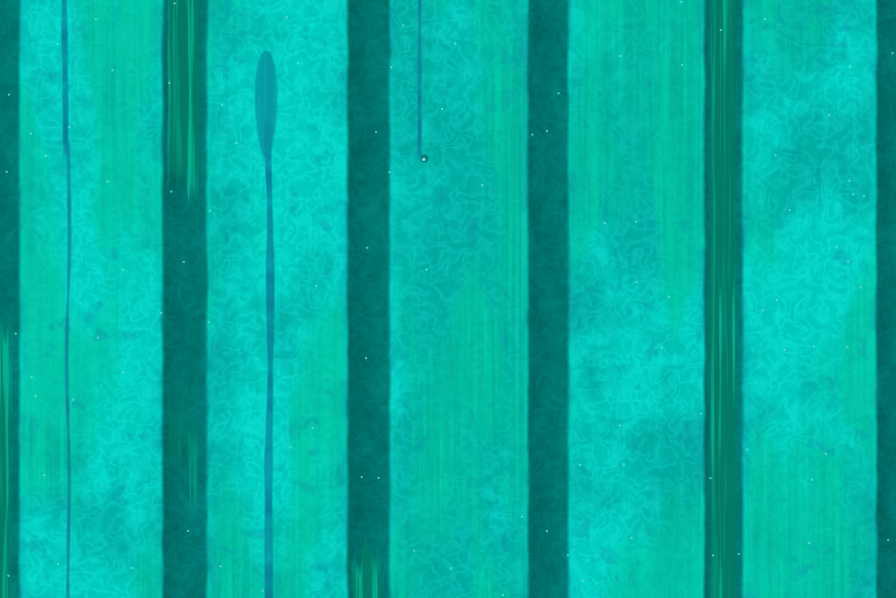
This texture is drawn by a Shadertoy shader. Its source:

```glsl
#define RIBS 6
#define RIB_STEP vec3(-0.004, 0.2125, -0.0024)
#define RIB_HALF vec2(0.0258, -0.0011)
#define EDGE_SOFT 0.0018
#define FLECK_SCALE 125.0
#define CYAN vec3(0.01, 0.81, 0.755)
#define TEAL vec3(0.01, 0.69, 0.65)
#define GREEN vec3(0.01, 0.745, 0.61)
#define DEEP vec3(0.00, 0.445, 0.425)
#define MOSS vec3(0.01, 0.56, 0.46)
#define BLUE vec3(0.05, 0.57, 0.65)

// Height range of brushed green paint in each groove
const vec2 BRUSHED[RIBS] = vec2[RIBS](vec2(-0.2, 0.47), vec2(0.70, 1.2),
    vec2(-0.2, 0.08), vec2(-0.4, -0.3), vec2(-0.2, 1.2), vec2(-0.4, -0.3));

// Runs of paint: x, lower end, upper end, half width
const vec4 RUNS[4] = vec4[4](vec4(0.073, 0.74, 1.2, 0.0032), vec4(0.076, -0.2, 0.76, 0.0014),
    vec4(0.301, -0.2, 0.80, 0.0035), vec4(0.470, 0.74, 1.2, 0.0018));

float hash(vec2 p) {
    vec3 q = fract(vec3(p.xyx) * 0.1031);
    q += dot(q, q.yzx + 33.33);
    return fract((q.x + q.y) * q.z);
}

float noise(vec2 p) {
    vec2 i = floor(p), f = fract(p);
    f = f * f * (3.0 - 2.0 * f);
    return mix(mix(hash(i), hash(i + vec2(1, 0)), f.x),
               mix(hash(i + vec2(0, 1)), hash(i + vec2(1, 1)), f.x), f.y);
}

float fbm(vec2 p) {
    float sum = 0.0, amp = 0.53;
    for (int i = 0; i < 4; i++) {
        sum += amp * noise(p);
        p = mat2(1.6, 1.2, -1.2, 1.6) * p + 17.3;
        amp *= 0.5;
    }
    return sum;
}

float band(float x, float lo, float hi, float soft) {
    return smoothstep(lo - soft, lo + soft, x) * (1.0 - smoothstep(hi - soft, hi + soft, x));
}

// Weathered paint on the flat panels
vec3 panelColor(vec2 p, float h, float flecks, float brush) {
    float cloud = fbm(p * vec2(9.0, 6.0) + 3.1);
    float shade = cloud + 0.32 * (fbm(p * 38.0) - 0.5);
    shade += 0.15 * band(p.x, 0.43, 0.60, 0.03);
    shade += 0.12 * band(p.x, 0.64, 1.00, 0.03) * smoothstep(0.4, 0.8, h);
    shade -= 0.12 * (1.0 - smoothstep(0.15, 0.22, p.x));
    vec3 col = mix(CYAN, TEAL, smoothstep(0.38, 0.72, shade));

    // Vertical brush marks leave greener patches
    float patches = fbm(p * vec2(14.0, 4.0) + 41.0);
    patches += 0.14 * band(p.x, 0.73, 0.79, 0.02) + 0.12 * band(p.x, 0.83, 0.88, 0.02);
    float greenness = smoothstep(0.48, 0.68, patches);
    col = mix(col, GREEN, greenness * (0.45 + 0.5 * brush));
    col *= 1.0 + 0.10 * (brush - 0.5) * (0.4 + greenness);

    // Crinkled flecks and fine grain
    col += vec3(0.05, 0.10, 0.10) * (flecks - 0.42) * (1.0 - 0.6 * greenness);
    return mix(col, BLUE, 0.35 * smoothstep(0.67, 0.82, fbm(p * 55.0 + 9.0)));
}

vec3 grooveColor(vec2 p, float s, float paint, float flecks, float brush) {
    vec3 col = DEEP * (0.93 + 0.12 * smoothstep(-1.0, 0.8, s));
    col += vec3(0.02, 0.09, 0.09) * (fbm(p * vec2(60.0, 30.0)) - 0.5);
    col += vec3(0.01, 0.06, 0.06) * (flecks - 0.4);
    vec3 strokes = mix(MOSS * 0.86, GREEN * 0.95, smoothstep(0.45, 0.9, brush));
    return mix(col, strokes, paint * band(s, -0.75, 0.62, 0.12) * 0.9);
}

void mainImage(out vec4 fragColor, in vec2 fragCoord) {
    vec2 p = fragCoord / iResolution.x;
    float h = fragCoord.y / iResolution.y;
    float px = 1.0 / iResolution.x;

    // Shared surface textures
    vec2 warp = vec2(noise(p * 80.0), noise(p * 80.0 + 50.0)) * 2.0;
    float flecks = 1.0 - abs(2.0 * noise(p * FLECK_SCALE + warp) - 1.0);
    flecks = mix(flecks * flecks, noise(p * 300.0), 0.35);
    float brush = 0.6 * noise(p * vec2(260.0, 7.0)) + 0.4 * noise(p * vec2(480.0, 16.0) + 8.0);
    vec3 col = panelColor(p, h, flecks, brush);

    // Paint runs on the panels
    for (int i = 0; i < 4; i++) {
        vec4 run = RUNS[i];
        float sway = 0.005 * (noise(vec2(float(i) * 7.0, h * 5.0)) - 0.5);
        float width = run.w * (0.6 + 0.7 * noise(vec2(h * 18.0, float(i))));
        float line = 1.0 - smoothstep(width - px, width + 1.5 * px, abs(p.x - run.x - sway));
        line *= band(h, run.y, run.z, 0.01) * (0.55 + 0.4 * noise(p * 70.0));
        col = mix(col, BLUE * vec3(0.8, 0.84, 0.90), line);
    }

    // Leaf shaped stain and round drop
    float leafY = (h - 0.825) / 0.09;
    float leafWidth = 0.0145 * sqrt(max(0.0, 1.0 - leafY * leafY)) * (0.85 + 0.15 * leafY);
    float leaf = 1.0 - smoothstep(-0.002, 0.002, abs(p.x - 0.297) - leafWidth);
    col = mix(col, BLUE * vec3(0.5, 0.98, 0.94), leaf * step(abs(leafY), 1.0) * (0.6 + 0.3 * brush));
    vec2 drop = p - vec2(0.474, 0.735 * iResolution.y / iResolution.x);
    col = mix(col, DEEP, 0.75 * (1.0 - smoothstep(0.003, 0.006, length(drop))));
    col = mix(col, vec3(0.6, 0.85, 0.85), 1.0 - smoothstep(0.001, 0.0025, length(drop + 0.001)));

    // Grooves, narrowing slightly from left to right
    for (int i = 0; i < RIBS; i++) {
        float k = float(i);
        float halfWidth = RIB_HALF.x + RIB_HALF.y * k;
        float wobble = 0.0025 * (fbm(vec2(k * 9.0, h * 22.0)) - 0.5);
        float d = p.x - dot(RIB_STEP, vec3(1.0, k, k * k)) + wobble;
        float edge = abs(d) - halfWidth;

        // Worn rim: light chips and blue stain
        float rim = exp(-max(edge, 0.0) * 180.0);
        float stain = smoothstep(0.45, 0.65, fbm(p * vec2(70.0, 22.0) + k));
        col = mix(col, mix(CYAN * 1.03, BLUE, stain), rim * 0.5);

        float ends = 0.10 * (brush - 0.5);
        float paint = band(h + ends, BRUSHED[i].x, BRUSHED[i].y, 0.015);
        paint = max(paint, 0.6 * band(h + 2.0 * ends, 0.20, 0.31, 0.03) * float(i == 1));
        vec3 groove = grooveColor(p, d / halfWidth, paint, flecks, brush);
        col = mix(col, groove, 1.0 - smoothstep(-EDGE_SOFT - px, EDGE_SOFT + px, edge));
    }

    // Sparse pale specks
    vec2 cell = floor(p * 70.0);
    vec2 spot = fract(p * 70.0) - 0.2 - 0.6 * vec2(hash(cell + 5.0), hash(cell + 11.0));
    float speck = step(0.965, hash(cell)) * (1.0 - smoothstep(0.05, 0.13, length(spot)));
    col = mix(col, vec3(0.45, 0.88, 0.84), 0.7 * speck);
    fragColor = vec4(clamp(col, 0.0, 1.0), 1.0);
}
```
